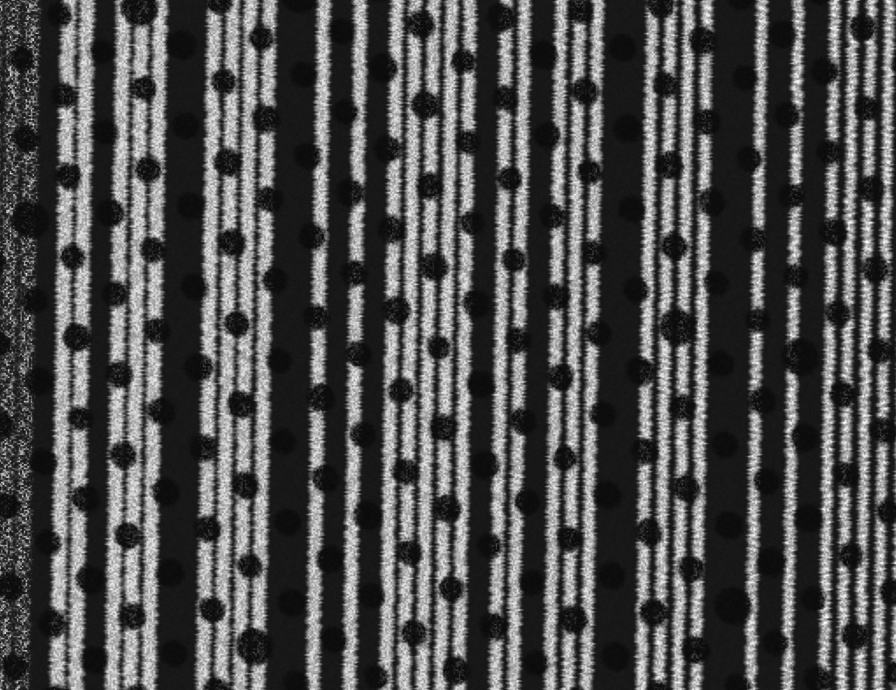
This pattern is drawn by a Shadertoy shader. Its source:

```glsl
// Grainy pale vertical stripes in a repeating 2-3-4-1-1-5 rhythm, crossed by a slanted lattice of dark dots

float hash(vec2 p) {
    return fract(sin(dot(p, vec2(12.9898, 78.233))) * 43758.5453);
}

float noise(vec2 p) {
    vec2 i = floor(p), f = fract(p);
    f = f * f * (3.0 - 2.0 * f);
    return mix(mix(hash(i), hash(i + vec2(1, 0)), f.x),
               mix(hash(i + vec2(0, 1)), hash(i + vec2(1, 1)), f.x), f.y);
}

// One bit per slot of the 24-slot rhythm: 1 holds a stripe, 0 is a gap
float slotFilled(float slot) {
    int bit = int(mod(slot - 3.0, 24.0) + 0.5);
    return float((0x7D4F3B >> bit) & 1);
}

// Soft stripes with ragged edges, narrowing to the right
float stripes(vec2 p) {
    float slotPos = (p.x + 0.0165 * p.y - 12.0) / 15.6;
    float nearest = floor(slotPos + 0.5);
    float halfWidth = mix(6.1, 3.9, p.x / 768.0);
    float sum = 0.0;
    for (float i = -1.0; i <= 1.0; i++) {
        float slot = nearest + i;
        float ragged = 2.6 * (noise(vec2(slot * 7.0, p.y / 1.6)) - 0.5);
        float dist = abs((slotPos - slot) * 15.6 + ragged);
        float stripe = 1.0 - smoothstep(halfWidth - 3.0, halfWidth + 3.0, dist);
        float worn = 1.0 - step(slot, 1.5);
        float speckle = noise(p / 1.5 + 91.0);
        stripe *= mix(1.1 * speckle * speckle, 1.0, worn);
        sum += stripe * slotFilled(slot);
    }
    return min(sum, 1.0);
}

// Dark dots in leaning columns, each column stepped down from the last
float dots(vec2 p) {
    float columnPos = (p.x - 16.0 - 0.054 * p.y) / 34.3;
    float nearest = floor(columnPos + 0.5);
    float cover = 0.0;
    for (float i = -1.0; i <= 1.0; i++) {
        float column = nearest + i;
        float rowPos = (p.y - 50.0 - 31.6 * column) / 69.0;
        float row = floor(rowPos + 0.5);
        vec2 offset = vec2((columnPos - column) * 34.3, (rowPos - row) * 69.0);
        float seed = hash(vec2(column, row));
        float radius = 10.5 + 2.0 * seed + 3.5 * step(0.94, seed);
        float dist = length(offset) + 2.0 * (noise(p / 2.0) - 0.5);
        cover = max(cover, 1.0 - smoothstep(radius - 3.0, radius + 3.0, dist));
    }
    return cover;
}

void mainImage(out vec4 fragColor, in vec2 fragCoord) {
    // Canvas is 590 units tall, measured down from the top
    vec2 p = vec2(fragCoord.x, iResolution.y - fragCoord.y) * 590.0 / iResolution.y;

    float stripe = stripes(p);
    float dot_ = dots(p);
    float grain = noise(p / 1.5);

    // Fine beading that strengthens to the right
    float beads = 1.0 + 0.14 * smoothstep(350.0, 768.0, p.x) * sin(p.y * 1.1);
    float light = 0.65 * stripe * beads * (0.74 + 0.52 * grain);

    // Inside the dots only faint flecks of stripe remain
    light *= mix(1.0, 0.28 * grain * grain, dot_);
    float ground = mix(0.092, 0.05, dot_) + 0.02 * (grain - 0.5);

    fragColor = vec4(vec3(ground + light), 1.0);
}
```
